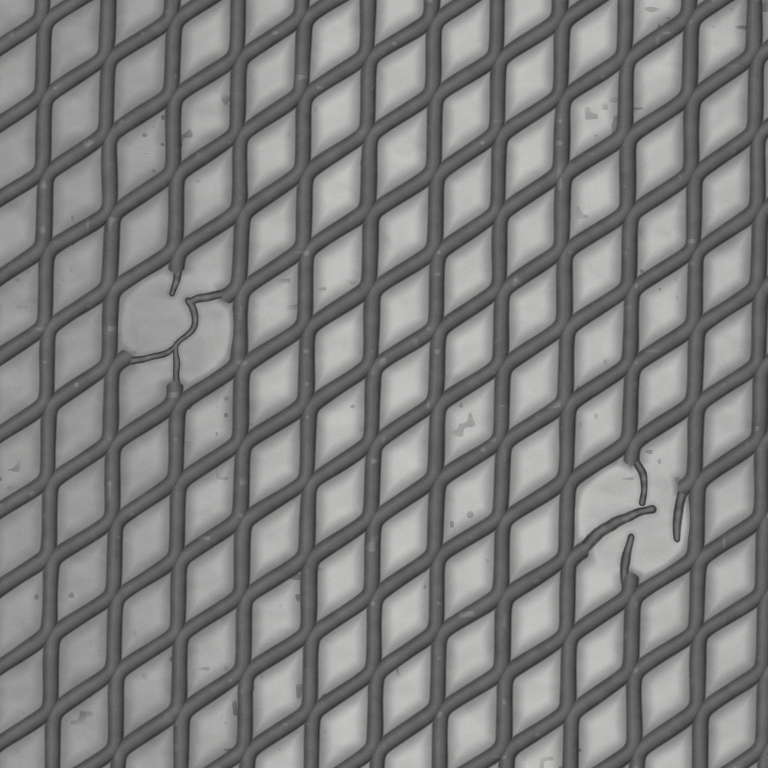
This texture is drawn by a three.js fragment shader. Its source:

```glsl
varying vec2 vUv;

float hash(vec2 p) {
  return fract(sin(dot(p, vec2(127.1, 311.7))) * 43758.5453);
}

float noise(vec2 p) {
  vec2 i = floor(p), f = fract(p);
  f = f * f * (3.0 - 2.0 * f);
  return mix(mix(hash(i), hash(i + vec2(1.0, 0.0)), f.x),
             mix(hash(i + vec2(0.0, 1.0)), hash(i + 1.0), f.x), f.y);
}

float fbm(vec2 p) {
  float sum = 0.0, gain = 0.5;
  for (int k = 0; k < 4; k++) {
    sum += gain * noise(p);
    p = p * 2.03 + 7.1;
    gain *= 0.5;
  }
  return sum;
}

// Signed distance to the nearest staircase strand of the mesh
float strandDistance(vec2 p) {
  vec2 gradI = vec2(1.0 / 0.0844, 0.0);
  vec2 gradJ = vec2(-0.5 / 0.0844, 1.0 / 0.1001);
  float i = dot(p, gradI), j = dot(p, gradJ);
  float along = i + j, across = i - j;
  float c = 0.94 * cos(3.14159 * along);
  float wave = asin(c) / 3.14159;
  float slope = -0.94 * sin(3.14159 * along) / sqrt(1.0 - c * c);
  float nearest = 1.0;
  for (int k = -1; k <= 1; k++) {
    float strand = floor(across) + float(k);
    float side = mod(strand, 2.0) < 0.5 ? -1.0 : 1.0;
    vec2 grad = gradI - gradJ - side * slope * (gradI + gradJ);
    float d = (across - strand - 0.5 - side * wave) / length(grad);
    if (abs(d) < abs(nearest)) nearest = d;
  }
  return nearest;
}

// Relative distance to a bent, tapering wire end: 1 lies on its edge
float bentWire(vec2 p, vec2 a, vec2 b, vec2 c, float radius) {
  float nearest = 100.0;
  vec2 start = a;
  for (int k = 1; k <= 10; k++) {
    float t = float(k) / 10.0;
    vec2 end = mix(mix(a, b, t), mix(b, c, t), t);
    vec2 seg = end - start;
    float h = clamp(dot(p - start, seg) / dot(seg, seg), 0.0, 1.0);
    float taper = radius * (1.0 - 0.35 * t);
    nearest = min(nearest, length(p - start - h * seg) / taper);
    start = end;
  }
  return nearest;
}

float breakMask(vec2 p, vec2 center) {
  return 1.0 - smoothstep(0.054, 0.078, length(p - center));
}

void main() {
  vec2 uv = vUv;

  // Slightly tilted and uneven mesh
  vec2 p = uv - vec2(0.398, 0.574);
  p.x += 0.0115 * p.y;
  p += 0.005 * (vec2(noise(uv * 7.0), noise(uv * 7.0 + 31.0)) - 0.5);
  float d = strandDistance(p);
  float radius = 0.0103 + 0.0016 * (noise(uv * 22.0) - 0.5);

  // Two torn junctions
  float torn = max(breakMask(uv, vec2(0.230, 0.574)), breakMask(uv, vec2(0.824, 0.324)));
  float edge = abs(d) - radius + 0.03 * torn;

  // Backdrop seen through the openings, shaded near the wire
  float glow = mix(0.60, 0.735, smoothstep(0.08, 0.48, uv.x));
  glow -= 0.035 * smoothstep(0.75, 1.0, uv.x) + 0.03 * torn;
  float shade = mix(0.10, 0.21, smoothstep(0.05, 0.4, uv.x));
  float tone = glow - shade * (1.0 - smoothstep(-0.002, 0.020, edge));
  tone += 0.09 * (fbm(uv * vec2(28.0, 42.0) + 3.0 * fbm(uv * 9.0)) - 0.47);
  tone -= 0.12 * smoothstep(0.83, 0.92, noise(uv * 85.0)) * smoothstep(0.7, 0.85, noise(uv * 13.0 + 5.0));

  // Rounded strands with dark rims and seams
  float round = clamp(d / radius + 0.12, -1.0, 1.0);
  float wire = mix(0.205, 0.385, 1.0 - pow(abs(round), 2.2));
  wire += 0.025 * exp(-pow((round + 0.1) * 4.0, 2.0));
  wire += 0.07 * (fbm(uv * 65.0) - 0.47);
  wire += 0.10 * smoothstep(0.86, 0.96, noise(uv * 70.0 + 17.0)) * (1.0 - abs(round));
  tone = mix(tone, wire, 1.0 - smoothstep(-0.0018, 0.0018, edge));

  // Bent ends at the left tear
  vec2 q = uv + 0.004 * (vec2(noise(uv * 55.0), noise(uv * 55.0 + 9.0)) - 0.5);
  float ends = bentWire(q, vec2(0.229, 0.685), vec2(0.236, 0.65), vec2(0.225, 0.618), 0.0065);
  ends = min(ends, bentWire(q, vec2(0.234, 0.484), vec2(0.227, 0.52), vec2(0.230, 0.552), 0.0055));
  ends = min(ends, bentWire(q, vec2(0.152, 0.531), vec2(0.215, 0.528), vec2(0.234, 0.555), 0.0055));
  ends = min(ends, bentWire(q, vec2(0.310, 0.621), vec2(0.262, 0.615), vec2(0.247, 0.605), 0.0065));
  ends = min(ends, bentWire(q, vec2(0.247, 0.607), vec2(0.266, 0.575), vec2(0.234, 0.555), 0.0050));

  // Bent ends at the right tear
  ends = min(ends, bentWire(q, vec2(0.822, 0.406), vec2(0.842, 0.39), vec2(0.837, 0.345), 0.0065));
  ends = min(ends, bentWire(q, vec2(0.749, 0.271), vec2(0.780, 0.322), vec2(0.848, 0.336), 0.0085));
  ends = min(ends, bentWire(q, vec2(0.818, 0.229), vec2(0.808, 0.265), vec2(0.820, 0.300), 0.0070));
  ends = min(ends, bentWire(q, vec2(0.894, 0.365), vec2(0.881, 0.350), vec2(0.881, 0.298), 0.0070));
  float endTone = mix(0.24, 0.42, 1.0 - smoothstep(0.1, 0.9, ends)) + 0.10 * (noise(uv * 130.0) - 0.5);
  tone -= 0.07 * torn * (1.0 - smoothstep(1.0, 2.6, ends)) * step(0.0, edge);
  tone = mix(tone, endTone, (1.0 - smoothstep(0.75, 1.25, ends)) * smoothstep(-0.004, 0.002, edge));

  // Fine grain and neutral tint
  tone += 0.015 * (hash(floor(uv * 512.0)) - 0.5);
  gl_FragColor = vec4(tone * vec3(1.0, 1.0, 0.995), 1.0);
}
```
